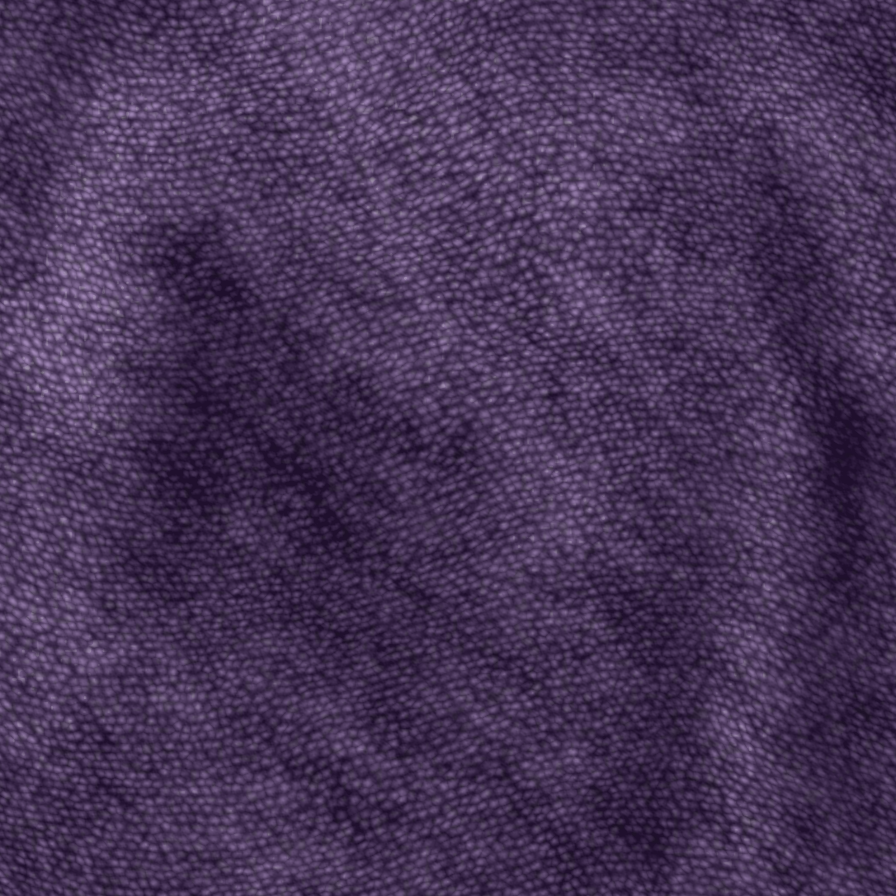
A Shadertoy shader for this texture:

```glsl
float hash(vec2 p) {
    return fract(sin(dot(p, vec2(127.1, 311.7))) * 43758.5453);
}

float valueNoise(vec2 p) {
    vec2 cell = floor(p);
    vec2 f = fract(p);
    f = f * f * (3.0 - 2.0 * f);
    float low = mix(hash(cell), hash(cell + vec2(1, 0)), f.x);
    float high = mix(hash(cell + vec2(0, 1)), hash(cell + vec2(1, 1)), f.x);
    return mix(low, high, f.y);
}

float fbm(vec2 p, int octaves) {
    float sum = 0.0, total = 0.0, weight = 1.0;
    for (int i = 0; i < octaves; i++) {
        sum += weight * valueNoise(p);
        total += weight;
        weight *= 0.6;
        p = p * 2.03 + 17.3;
    }
    return sum / total;
}

mat2 rotation(float angle) {
    float c = cos(angle), s = sin(angle);
    return mat2(c, s, -s, c);
}

// Soft band of light or shade along a segment
float band(vec2 p, vec2 a, vec2 b, float width) {
    vec2 ab = b - a;
    float along = clamp(dot(p - a, ab) / dot(ab, ab), 0.0, 1.0);
    vec2 offset = (p - a - ab * along) / width;
    return exp(-dot(offset, offset));
}

// Staggered rows of rounded, slightly tilted threads
float weave(vec2 p, float jitter) {
    vec2 base = floor(p);
    float height = 0.0;
    for (int j = -1; j <= 1; j++) {
        for (int i = -1; i <= 1; i++) {
            vec2 cell = base + vec2(i, j);
            vec2 wobble = vec2(hash(cell), hash(cell + 41.7)) - 0.5;
            vec2 center = cell + 0.5 + jitter * wobble;
            center.x += 0.5 * mod(cell.y, 2.0) - 0.25;
            float tilt = 0.35 + 1.2 * (hash(cell + 73.1) - 0.5);
            vec2 d = rotation(tilt) * (p - center) * vec2(0.9, 1.15);
            float strength = mix(0.55, 1.0, hash(cell + 19.3));
            height = max(height, strength * exp(-5.0 * dot(d, d)));
        }
    }
    return height;
}

// Broad drapery: positive on ridges, negative in hollows
float drapery(vec2 p) {
    float light = 0.0;
    light += 0.26 * band(p, vec2(0.14, 0.86), vec2(0.05, 0.62), 0.07);
    light += 0.15 * band(p, vec2(0.06, 0.62), vec2(0.02, 0.22), 0.10);
    light += 0.22 * band(p, vec2(0.30, 0.93), vec2(0.60, 0.82), 0.15);
    light += 0.12 * band(p, vec2(0.55, 0.65), vec2(0.66, 0.52), 0.14);
    light += 0.18 * band(p, vec2(0.88, 0.55), vec2(0.82, 0.05), 0.045);
    light += 0.18 * band(p, vec2(0.86, 0.92), vec2(0.99, 0.62), 0.06);
    light -= 0.18 * band(p, vec2(0.09, 1.00), vec2(0.03, 0.74), 0.035);
    light -= 0.16 * band(p, vec2(0.23, 0.72), vec2(0.18, 0.36), 0.055);
    light -= 0.15 * band(p, vec2(0.32, 0.56), vec2(0.42, 0.32), 0.11);
    light -= 0.24 * band(p, vec2(0.87, 0.80), vec2(0.95, 0.48), 0.045);
    light -= 0.24 * band(p, vec2(0.95, 0.48), vec2(0.93, 0.08), 0.060);
    light -= 0.18 * band(p, vec2(0.80, 0.45), vec2(0.72, 0.08), 0.070);
    return light;
}

void mainImage(out vec4 fragColor, in vec2 fragCoord) {
    vec2 uv = fragCoord / iResolution.xy;
    vec3 shadow = vec3(0.165, 0.098, 0.225);
    vec3 sheen = vec3(0.535, 0.440, 0.615);

    // Cloth bends gently so the rows are never quite straight
    vec2 bend = vec2(fbm(uv * 5.0, 2), fbm(uv * 5.0 + 31.0, 2)) - 0.5;
    vec2 cloth = uv + 0.035 * bend;
    cloth.y += 0.05 * sin(uv.x * 6.0 + 0.5);

    // Threads, fibres and diagonal rubbed patches
    float threads = weave(cloth * vec2(84.0, 100.0), 0.5) - 0.47;
    float fibres = fbm(rotation(0.6) * uv * vec2(210.0, 260.0), 2) - 0.5;
    vec2 diagonal = rotation(0.65) * uv;
    float patches = fbm(diagonal * vec2(8.0, 16.0), 4) - 0.5;
    float mottle = fbm(uv * 42.0 + 9.0, 2) - 0.5;

    // Shading grows more contrasted where light catches the cloth
    float folds = drapery(uv + 0.02 * bend);
    float relief = 0.72 + 1.0 * folds;
    float tone = 0.36 + folds + 0.50 * patches + 0.28 * mottle;
    tone += relief * threads + 0.32 * fibres;

    // Tiny pale glints on raised threads
    float glint = smoothstep(0.74, 0.95, valueNoise(uv * 190.0 + 5.0));
    glint *= smoothstep(-0.05, 0.3, folds + 0.5 * patches + 0.3 * threads);
    tone += 0.28 * glint;

    vec3 color = mix(shadow, sheen, clamp(tone, -0.12, 1.25));
    float greyness = smoothstep(0.66, 0.9, valueNoise(uv * 130.0 + 63.0));
    float luma = dot(color, vec3(0.3, 0.59, 0.11));
    color = mix(color, vec3(luma), 0.25 * greyness + 0.25 * glint);
    fragColor = vec4(color, 1.0);
}
```
